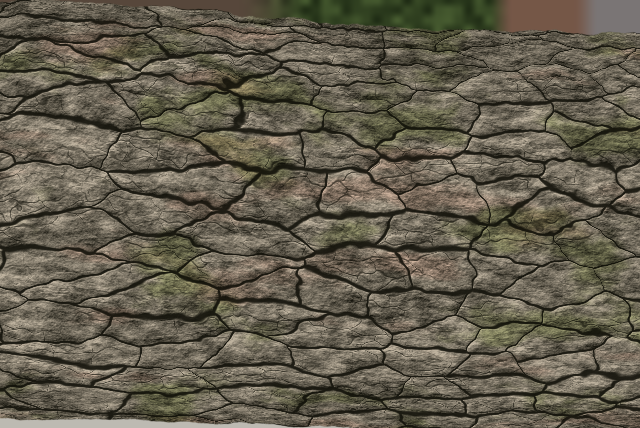
Write a WebGL 1 fragment shader that draws this texture.

```glsl
precision highp float;
// Rough bark on a log lying across the canvas, in front of a blurred garden.
// Warped, stretched Voronoi plates give the furrows; smaller cells and layered
// noise give the fissures and flakes, and a height difference lights them.

uniform vec2 u_resolution;

#define PLATE_SIZE vec2(0.205, 0.088)
#define FLAKE_SIZE vec2(0.085, 0.036)
#define FURROW_WIDTH 0.0075
#define FISSURE_WIDTH 0.0022
#define LIGHT_STEP vec2(-0.0012, 0.0030)
#define RELIEF 1.25
#define GRAIN 1.45
#define BASE_TONE 0.69
#define BARK_DARK vec3(0.09, 0.085, 0.055)
#define BARK_LIGHT vec3(0.645, 0.605, 0.535)

float hash(vec2 p) {
  return fract(sin(dot(p, vec2(127.1, 311.7))) * 43758.5453);
}

float noise(vec2 p) {
  vec2 i = floor(p), f = fract(p);
  f = f * f * (3.0 - 2.0 * f);
  return mix(mix(hash(i), hash(i + vec2(1.0, 0.0)), f.x),
             mix(hash(i + vec2(0.0, 1.0)), hash(i + 1.0), f.x), f.y);
}

// Layered noise, normalised to 0..1; a higher gain is rougher.
float fbm(vec2 p, float gain) {
  float sum = 0.0, total = 0.0, amp = 1.0;
  for (int i = 0; i < 5; i++) {
    sum += amp * noise(p);
    total += amp;
    amp *= gain;
    p = mat2(1.6, 1.2, -1.2, 1.6) * p + 7.3;
  }
  return sum / total;
}

vec2 cellPoint(vec2 cell) {
  return cell + 0.5 + 0.86 * (vec2(hash(cell), hash(cell + 41.7)) - 0.5);
}

// Distance to the nearest cell border in canvas units (x) and cell id (y).
// Upright borders count as farther away, so their cracks come out thinner.
vec2 plates(vec2 p, vec2 size) {
  vec2 q = p / size, home = floor(q), nearest = home;
  float best = 9.0;
  for (int j = -1; j <= 1; j++) for (int i = -1; i <= 1; i++) {
    vec2 cell = home + vec2(float(i), float(j));
    vec2 r = cellPoint(cell) - q;
    if (dot(r, r) < best) { best = dot(r, r); nearest = cell; }
  }
  vec2 a = cellPoint(nearest) - q;
  float border = 9.0;
  for (int j = -1; j <= 1; j++) for (int i = -1; i <= 1; i++) {
    if (i == 0 && j == 0) continue;
    vec2 b = cellPoint(nearest + vec2(float(i), float(j))) - q;
    vec2 n = normalize(b - a), slope = n / size;
    float d = dot(0.5 * (a + b), n) / length(slope);
    border = min(border, d * (1.0 + 1.1 * abs(normalize(slope).x)));
  }
  return vec2(border, hash(nearest + 9.1));
}

// Height (x), furrow darkness (y), plate id (z) and surface grain (w).
vec4 bark(vec2 p) {
  vec2 bend = vec2(fbm(p * 5.0, 0.5), fbm(p * vec2(5.0, 7.0) + 31.0, 0.5)) - 0.5;
  vec2 ragged = vec2(noise(p * 38.0), noise(p * 38.0 + 17.0)) - 0.5;
  vec2 w = p + bend * vec2(0.13, 0.075) + ragged * 0.011;
  vec2 plate = plates(vec2(w.x * (0.72 + 0.2 * w.x), w.y), PLATE_SIZE);
  vec2 flake = plates(w + ragged * 0.012 + 3.7, FLAKE_SIZE);

  float width = FURROW_WIDTH * (0.2 + 1.25 * noise(p * vec2(5.0, 9.0) + 60.0));
  float furrow = 1.0 - smoothstep(width * 0.35, width * 1.5, plate.x);
  float patches = smoothstep(0.38, 0.68, noise(p * vec2(9.0, 15.0) + 5.0));
  float fissure = patches * (1.0 - smoothstep(0.0, FISSURE_WIDTH * 1.6, flake.x));

  // Thin lifted edges follow a contour of stretched noise.
  float layers = fbm(p * vec2(8.0, 23.0) + 12.0, 0.55);
  float lifted = 1.0 - smoothstep(0.0, 0.022, abs(layers - 0.47));
  float grain = fbm(p * vec2(23.0, 34.0), 0.78);

  float dome = smoothstep(0.0, 0.034, plate.x);
  float height = 0.45 * dome + 0.6 * layers + 0.75 * grain
               + 0.12 * smoothstep(0.44, 0.5, layers) - 0.28 * furrow - 0.12 * fissure;
  float dark = max(furrow, max(0.6 * fissure, 0.38 * lifted));
  dark = max(dark, 0.32 * (1.0 - smoothstep(0.0, 0.019, plate.x)));
  return vec4(height, dark, plate.y, grain);
}

vec3 barkColor(vec2 p, float across) {
  vec4 b = bark(p);
  float lit = b.x - bark(p + LIGHT_STEP).x;
  float tone = BASE_TONE + RELIEF * lit + GRAIN * (b.w - 0.5) + 0.14 * (b.z - 0.5);
  tone += 0.22 * (fbm(p * vec2(3.0, 6.0) + 80.0, 0.5) - 0.5);
  tone *= (1.0 - 0.93 * b.y) * (1.0 - 0.16 * pow(abs(across), 5.0));
  vec3 color = mix(BARK_DARK, BARK_LIGHT, clamp(tone, 0.0, 1.18));
  float moss = smoothstep(0.52, 0.72, fbm(p * vec2(5.0, 8.0) + 22.0, 0.55));
  float bare = smoothstep(0.56, 0.74, fbm(p * vec2(4.0, 11.0) + 47.0, 0.5));
  color *= mix(vec3(1.0), vec3(0.82, 0.87, 0.72), moss);
  return color * mix(vec3(1.0), vec3(1.06, 0.98, 0.97), bare);
}

vec3 garden(vec2 p) {
  vec3 leaves = mix(vec3(0.12, 0.17, 0.08), vec3(0.28, 0.36, 0.19), noise(p * 42.0));
  vec3 color = mix(vec3(0.34, 0.28, 0.23), leaves, smoothstep(0.55, 0.72, p.x));
  color = mix(color, vec3(0.46, 0.34, 0.28), smoothstep(1.14, 1.2, p.x));
  color = mix(color, vec3(0.48, 0.46, 0.46), smoothstep(1.34, 1.4, p.x));
  return mix(vec3(0.74, 0.73, 0.70), color, step(0.5, p.y));
}

void main() {
  vec2 p = gl_FragCoord.xy / u_resolution.y;
  float rough = fbm(vec2(p.x * 16.0, 3.0), 0.6) - 0.5;
  float top = 0.998 - 0.073 * smoothstep(0.05, 1.2, p.x) + 0.022 * rough;
  float bottom = 0.021 - 0.026 * smoothstep(0.1, 1.1, p.x) - 0.014 * rough;

  // Unroll the round log so that plates crowd together near its edges.
  float across = (2.0 * p.y - top - bottom) / (top - bottom);
  float around = 0.56 * asin(clamp(across * 0.92, -0.99, 0.99));
  vec3 color = barkColor(vec2(p.x, around + 2.0), across);
  float inside = smoothstep(-0.002, 0.002, min(top - p.y, p.y - bottom));
  gl_FragColor = vec4(mix(garden(p), color, inside), 1.0);
}
```
